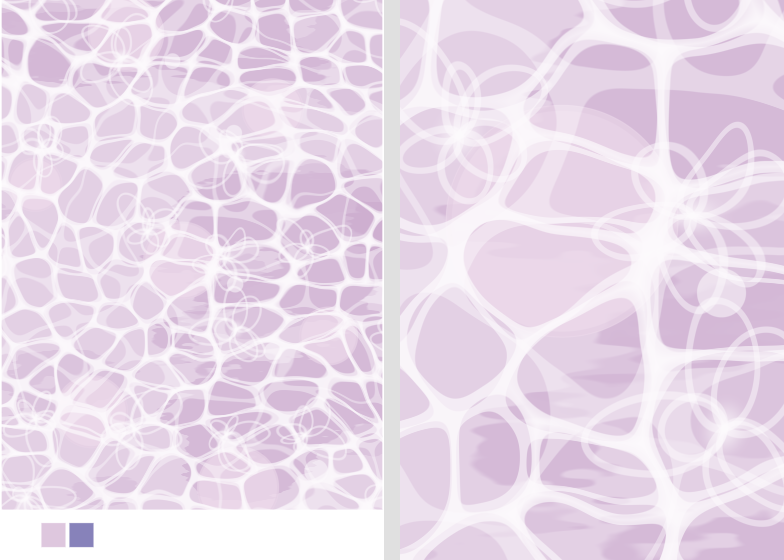
Left: the whole. Right: its middle third, enlarged.
A Shadertoy shader for this pattern:

```glsl
// Lilac water caustics: rippling white nets and loops over brushed patches and bubbles, with a swatch strip.

const vec3 LILAC = vec3(0.89, 0.815, 0.895);
const vec3 MAUVE = vec3(0.825, 0.715, 0.835);
const vec3 PLUM = vec3(0.79, 0.66, 0.80);
const vec3 BLUSH = vec3(0.93, 0.855, 0.92);
const vec3 FOAM = vec3(0.99, 0.98, 0.99);
const vec3 SWATCH_PINK = vec3(0.87, 0.78, 0.87);
const vec3 SWATCH_BLUE = vec3(0.53, 0.51, 0.73);
const vec2 NET_CELLS = vec2(12.0, 16.0);   // main net cells per canvas height
const vec2 WIDE_CELLS = vec2(8.0, 11.0);   // faint net cells
const float ROUNDING = 0.08;               // fillet of net corners, in cells
const float LINE = 0.0029;                 // half width of the main lines
const float THIN_LINE = 0.0020;
const float HUB_SPACING = 0.16;            // spacing of petal clusters
const int PETALS = 6;
const float STRIP_TOP = 0.09;
const float MARGIN = 0.003;

float hash(vec2 p) {
    return fract(sin(dot(p, vec2(127.1, 311.7))) * 43758.545);
}

vec2 hash2(vec2 p) {
    return vec2(hash(p), hash(p + 37.7));
}

float noise(vec2 p) {
    vec2 i = floor(p), f = fract(p);
    f = f * f * (3.0 - 2.0 * f);
    return mix(mix(hash(i), hash(i + vec2(1, 0)), f.x),
               mix(hash(i + vec2(0, 1)), hash(i + vec2(1, 1)), f.x), f.y);
}

float fbm(vec2 p) {
    return 0.67 * noise(p) + 0.33 * noise(p * 2.1 + 9.3);
}

vec2 ripple(vec2 p, float frequency) {
    return vec2(noise(p * frequency), noise(p * frequency + 51.3)) - 0.5;
}

// Coverage of a shape with signed distance d
float fill(float d) {
    float edge = 0.8 / iResolution.y;
    return 1.0 - smoothstep(-edge, edge, d);
}

float box(vec2 p, vec2 low, vec2 high) {
    vec2 d = max(low - p, p - high);
    return fill(max(d.x, d.y));
}

// Distance to rounded Voronoi borders, negative at the junctions
float netDistance(vec2 p, vec2 cells) {
    vec2 q = p * cells, cell = floor(q), nearest = vec2(9.0);
    for (int k = 0; k < 9; k++) {
        vec2 c = cell + vec2(k % 3 - 1, k / 3 - 1);
        vec2 r = c + hash2(c) - q;
        if (dot(r, r) < dot(nearest, nearest)) nearest = r;
    }
    float sum = 0.0;
    for (int k = 0; k < 25; k++) {
        vec2 c = cell + vec2(k % 5 - 2, k / 5 - 2);
        vec2 r = c + hash2(c) - q, across = r - nearest;
        if (dot(across, across) > 0.0001)
            sum += exp(-dot(0.5 * (r + nearest), normalize(across)) / ROUNDING);
    }
    return -ROUNDING * log(sum) * 2.0 / (cells.x + cells.y);
}

float ellipseDistance(vec2 p, vec2 axes) {
    float f = length(p / axes), g = length(p / (axes * axes));
    return f * (f - 1.0) / max(g, 0.0001);
}

// Share of the ground left visible by clusters of looping petals
float petalGaps(vec2 p) {
    float gaps = 1.0;
    vec2 cell = floor(p / HUB_SPACING);
    for (int k = 0; k < 9; k++) {
        vec2 c = cell + vec2(k % 3 - 1, k / 3 - 1);
        if (hash(c + 5.1) < 0.35) continue;
        vec2 v = p - (c + 0.3 + 0.4 * hash2(c)) * HUB_SPACING;
        gaps *= 1.0 - 0.7 * (1.0 - smoothstep(0.0, 0.018, length(v)));
        for (int j = 0; j < PETALS; j++) {
            vec2 h = hash2(c * 3.7 + float(j) * 1.9);
            float angle = (float(j) + h.x) * 6.2832 / float(PETALS);
            float reach = mix(0.016, 0.044, h.y);
            vec2 dir = vec2(cos(angle), sin(angle));
            vec2 local = vec2(dot(v, dir) - reach, dot(v, vec2(-dir.y, dir.x)));
            float d = ellipseDistance(local, reach * vec2(1.0, mix(0.45, 0.8, h.x)));
            gaps *= 1.0 - 0.5 * fill(abs(d) - THIN_LINE);
        }
    }
    return gaps;
}

// Brushed patches and translucent bubbles
vec3 ground(vec2 p, float width) {
    float bristle = 0.07 * (noise(p * vec2(45.0, 190.0)) - 0.5);
    float belt = 0.10 * exp(-pow((p.y - 0.62) / 0.13, 2.0));
    float broad = fbm(p * vec2(3.2, 7.0) + 3.7) + belt + bristle;
    float streak = fbm(p * vec2(4.0, 13.0) + 21.4) + belt + bristle;
    vec3 color = mix(LILAC, MAUVE, 0.85 * smoothstep(0.585, 0.60, broad));
    color = mix(color, MAUVE, 0.45 * smoothstep(0.595, 0.61, streak));
    color = mix(color, PLUM, 0.6 * smoothstep(0.82, 0.84, broad));
    for (int i = 0; i < 7; i++) {
        float n = float(i);
        vec2 h = hash2(vec2(n, 8.3));
        vec2 center = vec2(fract(n * 0.618 + 0.62) * width, 0.13 + n * 0.135);
        float d = length(p - center) - mix(0.048, 0.074, h.x);
        color = mix(color, BLUSH, 0.75 * fill(d));
        color = mix(color, MAUVE, 0.2 * fill(abs(d + 0.002) - 0.0015));
        vec2 offset = (h - 0.5) * vec2(0.3, 0.12);
        float dot_ = length(p - center - offset) - mix(0.013, 0.024, h.y);
        color = mix(color, FOAM, 0.55 * fill(dot_));
    }
    return color;
}

void mainImage(out vec4 fragColor, in vec2 fragCoord) {
    vec2 p = fragCoord / iResolution.y;
    float width = iResolution.x / iResolution.y;

    // Nets share one flow; the second drifts so its lines split and rejoin
    vec2 flow = p + 0.075 * ripple(p, 5.0) + 0.012 * ripple(p, 24.0);
    float thickness = LINE * mix(0.6, 1.35, noise(p * 14.0));
    float net = netDistance(flow, NET_CELLS);
    float twin = netDistance(flow + 0.024 * ripple(p + 4.0, 13.0), NET_CELLS);
    float wide = netDistance(flow + 0.03 * ripple(p + 7.0, 17.0) + 3.0, WIDE_CELLS);
    float glow = (1.0 - smoothstep(-0.004, 0.003, net)) * smoothstep(0.3, 0.7, noise(p * 9.0 + 2.0));

    float gaps = (1.0 - 0.68 * fill(net - thickness)) * (1.0 - 0.6 * fill(twin - THIN_LINE));
    gaps *= (1.0 - 0.4 * fill(wide - THIN_LINE)) * (1.0 - 0.8 * glow);
    gaps *= petalGaps(p + 0.022 * ripple(p + 2.0, 15.0));
    vec3 water = mix(FOAM, ground(p, width), gaps);

    // White border and colour swatches
    vec3 color = mix(vec3(1.0), water, box(p, vec2(MARGIN, STRIP_TOP), vec2(width - MARGIN, 2.0)));
    color = mix(color, SWATCH_PINK, box(p, vec2(0.074, 0.023), vec2(0.117, 0.066)));
    color = mix(color, SWATCH_BLUE, box(p, vec2(0.124, 0.023), vec2(0.167, 0.066)));
    fragColor = vec4(color, 1.0);
}
```
